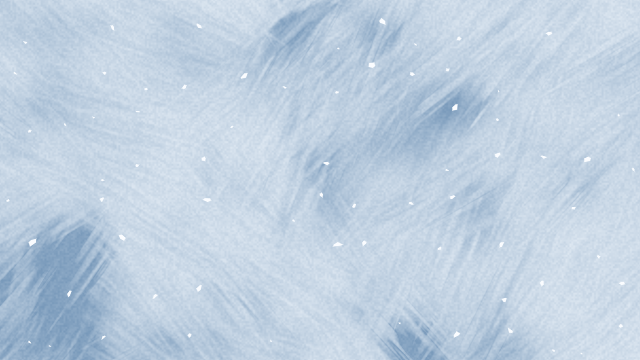
A Shadertoy shader for this texture:

```glsl
#define PALE vec3(0.82, 0.87, 0.92)
#define BLUE vec3(0.60, 0.70, 0.80)
#define FLAKE_COLOR vec3(0.98, 0.99, 1.0)
#define SHADE_MEDIAN 0.26
#define SHADE_SPREAD 0.9
#define DAB_SPACING 0.17
#define DAB_SIZE vec2(0.32, 0.13)
#define DARK_DABS 0.2
#define FLAKE_SPACING 0.12
#define FLAKE_SHARE 0.62
#define GRAIN 0.3

vec2 hash2(vec2 p) {
    vec3 q = fract(p.xyx * vec3(0.1031, 0.1030, 0.0973));
    q += dot(q, q.yzx + 33.33);
    return fract((q.xx + q.yz) * q.zy);
}

float noise(vec2 p) {
    vec2 cell = floor(p), f = fract(p);
    f = f * f * (3.0 - 2.0 * f);
    float low = mix(hash2(cell).x, hash2(cell + vec2(1, 0)).x, f.x);
    float high = mix(hash2(cell + vec2(0, 1)).x, hash2(cell + vec2(1, 1)).x, f.x);
    return mix(low, high, f.y);
}

// Coordinates along and across a direction
vec2 alongAxis(vec2 p, float angle) {
    float c = cos(angle), s = sin(angle);
    return vec2(c * p.x + s * p.y, c * p.y - s * p.x);
}

float lowerLeft(vec2 p) {
    vec2 d = p - vec2(0.2, 0.1);
    return exp(-9.0 * dot(d, d));
}

// Broad depth of blue: two crossed waves, warped and clouded
float blueDepth(vec2 p) {
    vec2 warp = vec2(noise(p * 3.0 + 5.1), noise(p * 3.0 + 31.9)) - 0.5;
    vec2 q = 6.2832 * (p + 0.35 * warp - vec2(0.2, 0.15));
    float depth = 0.6 * (cos(dot(q, vec2(0.32, 1.25))) + cos(dot(q, vec2(0.97, 0.23))));
    depth += 2.4 * (noise(p * 4.0 + 17.3) - 0.5);
    depth += 2.0 * (noise(p * 9.0 + 63.7) - 0.5);
    return depth + 0.9 * lowerLeft(p) - 0.5 * smoothstep(1.2, 1.7, p.x);
}

float strokeAngle(vec2 p) {
    float turn = noise(p * 2.3 + 40.0) + 0.4 * lowerLeft(p);
    return mix(-0.65, 0.9, smoothstep(0.5, 0.58, turn));
}

// Overlapping dry-brush dabs: x is the depth of blue, y the hairline scratches
vec2 paintDabs(vec2 p) {
    float ground = blueDepth(p);
    vec2 paint = vec2(ground, 0.0);
    vec2 home = floor(p / DAB_SPACING);
    for (int j = -2; j <= 2; j++)
    for (int i = -2; i <= 2; i++) {
        vec2 id = home + vec2(i, j);
        vec2 jitter = hash2(id + 11.0), kind = hash2(id + 53.0);
        vec2 center = (id + 0.1 + 0.8 * jitter) * DAB_SPACING;
        float angle = strokeAngle(center) + 0.8 * (kind.x - 0.5);
        vec2 q = alongAxis(p - center, angle);
        vec2 seed = 60.0 * jitter;
        float coarse = noise(q * vec2(4.0, 38.0) + seed) - 0.5;
        float fine = noise(q * vec2(10.0, 110.0) + seed.yx) - 0.5;
        float bristle = 0.6 * coarse + 0.6 * fine;

        float dark = step(kind.y, DARK_DABS);
        float reach = length(q / DAB_SIZE) + mix(0.7, 1.3, dark) * bristle;
        float cover = 1.0 - smoothstep(0.4, 0.95, reach);
        float tone = mix(ground, blueDepth(center), 0.5);
        tone += mix(0.5 * kind.x - 0.5, 1.1, dark);
        tone += mix(0.8, 2.6, dark) * bristle;
        paint.x = mix(paint.x, tone, cover * mix(0.5, 0.8, dark));
        paint.y = mix(paint.y, fine, 0.8 * cover);
    }
    return paint;
}

// Small angular chips, cut by five random edges
float flakes(vec2 p, float pixel) {
    vec2 id = floor(p / FLAKE_SPACING);
    vec2 place = hash2(id + 91.0), kind = hash2(id + 137.0);
    vec2 q = p - (id + 0.15 + 0.7 * place) * FLAKE_SPACING;
    q = alongAxis(q, 2.0 * (kind.y - 0.5)) * vec2(0.7, 1.1);
    float radius = mix(0.0018, 0.0072, place.x * place.y + 0.5 * kind.y);
    float edge = -1.0;
    for (int k = 0; k < 5; k++) {
        vec2 cut = hash2(id + 17.0 * float(k + 1));
        float a = 1.2566 * (float(k) + 0.6 * cut.x);
        edge = max(edge, dot(q, vec2(cos(a), sin(a))) - radius * (0.5 + 0.7 * cut.y));
    }
    float shape = 1.0 - smoothstep(-0.6 * pixel, 0.6 * pixel, edge);
    return shape * step(kind.x, FLAKE_SHARE);
}

void mainImage(out vec4 fragColor, in vec2 fragCoord) {
    float pixel = 1.0 / iResolution.y;
    vec2 p = fragCoord * pixel;

    vec2 paint = paintDabs(p);
    float shade = SHADE_MEDIAN * exp(SHADE_SPREAD * min(paint.x, 1.9));

    // Canvas tooth and hairlines that follow the brush
    shade += GRAIN * (noise(p * 190.0) - 0.5 + paint.y);

    vec3 color = mix(BLUE, PALE, 1.05 - shade);
    color = mix(color, FLAKE_COLOR, flakes(p, pixel));
    fragColor = vec4(color, 1.0);
}
```
